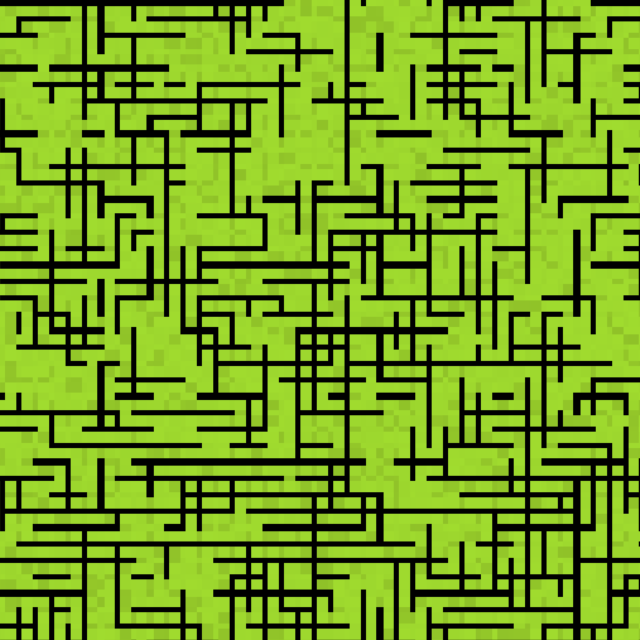
Reproduce this pattern procedurally as a WebGL 2 fragment shader.

```glsl
#version 300 es
precision highp float;

uniform vec2 u_resolution;
out vec4 fragColor;

float hash(vec2 p) {
    vec3 q = fract(p.xyx * 0.1031);
    q += dot(q, q.yzx + 33.33);
    return fract((q.x + q.y) * q.z);
}

float cornerSlope(vec2 corner, vec2 offset) {
    float angle = 6.2832 * hash(corner + 19.0);
    return dot(vec2(cos(angle), sin(angle)), offset);
}

float gradientNoise(vec2 p) {
    vec2 i = floor(p), f = fract(p);
    vec2 u = f * f * f * (f * (f * 6.0 - 15.0) + 10.0);
    vec2 e = vec2(1.0, 0.0);
    float low = mix(cornerSlope(i, f), cornerSlope(i + e, f - e), u.x);
    float high = mix(cornerSlope(i + e.yx, f - e.yx), cornerSlope(i + 1.0, f - 1.0), u.x);
    return mix(low, high, u.y);
}

// Slow drift that favours one direction of track over the other
float region(vec2 cell) {
    return 0.25 * gradientNoise(cell * 0.12 + 5.3);
}

// Long runs along each grid line, with a few ragged breaks
float trackStrength(float along, float line, float seed) {
    float run = gradientNoise(vec2(along * 0.21 + 3.7, line * 7.37 + seed));
    return run + 0.18 * (hash(vec2(along + seed, line + 41.0)) - 0.5);
}

bool horizontalTrack(vec2 cell) {
    return trackStrength(cell.x, cell.y, 11.4) + region(cell) > 0.04;
}

bool verticalTrack(vec2 cell) {
    return trackStrength(cell.y, cell.x, 427.6) - region(cell) > 0.085;
}

bool junction(vec2 cell) {
    return horizontalTrack(cell) || horizontalTrack(cell - vec2(1.0, 0.0))
        || verticalTrack(cell) || verticalTrack(cell - vec2(0.0, 1.0));
}

// Green block, a share of them a shade darker
vec3 ground(vec2 cell, float seed, float darkShare) {
    float dark = step(hash(cell + seed), darkShare);
    float shade = 1.0 + 0.03 * (hash(cell + seed + 57.0) - 0.5);
    return shade * mix(vec3(0.62, 0.85, 0.18), vec3(0.57, 0.77, 0.16), dark);
}

void main() {
    vec2 p = gl_FragCoord.xy / u_resolution * 39.0 + vec2(0.35, 0.65);
    vec2 line = floor(p);
    vec2 gap = floor(p - 0.5);

    // Some columns and every fourth row are heavier
    vec2 heavy = vec2(step(0.8, hash(vec2(line.x, 73.0))), step(2.5, mod(line.y, 4.0)));
    vec2 halfWidth = mix(vec2(0.155), vec2(0.225), heavy);
    vec2 soft = max(vec2(0.05), 27.0 / u_resolution);
    vec2 onLine = 1.0 - smoothstep(halfWidth - soft, halfWidth + soft, abs(fract(p) - 0.5));

    // The four kinds of block: open face, two sorts of edge, and node
    vec2 across = vec2(gap.x, line.y);
    vec2 upward = vec2(line.x, gap.y);
    vec3 face = ground(gap, 101.0, 0.16);
    vec3 rowEdge = horizontalTrack(across) ? vec3(0.0) : ground(across, 211.0, 0.28);
    vec3 columnEdge = verticalTrack(upward) ? vec3(0.0) : ground(upward, 307.0, 0.28);
    vec3 node = junction(line) ? vec3(0.0) : ground(line, 401.0, 0.2);

    vec3 color = mix(mix(face, columnEdge, onLine.x), mix(rowEdge, node, onLine.x), onLine.y);
    fragColor = vec4(color, 1.0);
}
```
